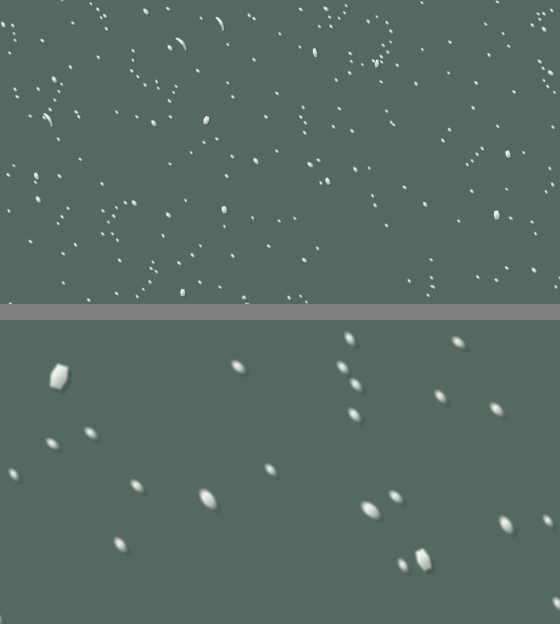
Top: the whole. Bottom: its middle third, enlarged.
Write a WebGL 2 fragment shader that draws this texture.

```glsl
#version 300 es
precision highp float;
// Sparse pale chips with soft lower-right shadows on a flat grey-green ground.

#define GROUND vec3(0.333, 0.412, 0.376)
#define CHIP vec3(0.93, 0.95, 0.93)
#define SHADOW vec3(0.23, 0.29, 0.265)
#define SPECK_RADII vec2(0.0072, 0.0039)
#define SPECK_CELL 0.086
#define SPECK_SHARE 0.66
#define TRAIL_CELL 0.29
#define TRAIL_SHARE 0.6
#define FLAKE_CELL 0.3
#define FLAKE_SHARE 0.6
#define SOFTNESS 0.0026
#define SHADOW_SHIFT vec2(0.0045, -0.0045)

uniform vec2 u_resolution;
out vec4 fragColor;

vec3 hash3(vec2 cell, float seed) {
  vec3 h = fract(vec3(cell.xyx + seed) * vec3(0.1031, 0.1030, 0.0973));
  h += dot(h, h.yxz + 33.33);
  return fract((h.xxy + h.yzz) * h.zyx);
}

float cover(float d) {
  float s = max(SOFTNESS, 0.8 / u_resolution.y);
  return 1.0 - smoothstep(-s, s, d);
}

float ellipseDistance(vec2 p, vec2 radii) {
  return (length(p / radii) - 1.0) * min(radii.x, radii.y);
}

// Turns p so that y runs along a long axis leaning right by the angle as it falls.
vec2 lean(vec2 p, float angle) {
  float c = cos(angle), s = sin(angle);
  return vec2(c * p.x + s * p.y, c * p.y - s * p.x);
}

// Tone holds light in x and shade in y.
void addSpeck(vec2 p, float size, float turn, inout vec2 tone) {
  vec2 radii = SPECK_RADII.yx * size;
  vec2 q = lean(p, 0.72 + turn);
  float fade = mix(0.55, 1.0, smoothstep(-radii.y, radii.y * 0.6, q.y));
  float light = cover(ellipseDistance(q, radii)) * fade;
  vec2 behind = lean(p - SHADOW_SHIFT, 0.72 + turn);
  float shade = cover(ellipseDistance(behind, radii)) * 0.45;
  tone = max(tone, vec2(light, shade));
}

float flakeDistance(vec2 p, vec2 halfSize, float angle, float bend) {
  vec2 q = lean(p, angle);
  q.x += bend * (q.y * q.y - halfSize.y * halfSize.y * 0.4);
  float taper = 1.0 - 0.3 * smoothstep(0.0, halfSize.y, abs(q.y));
  vec2 e = abs(q) - halfSize * vec2(taper, 1.0) + 0.002;
  return length(max(e, 0.0)) + min(max(e.x, e.y), 0.0) - 0.002;
}

void addFlake(vec2 p, vec3 rnd, inout vec2 tone) {
  bool curved = rnd.x > 0.78;
  vec2 halfSize = curved ? vec2(0.0052, 0.025)
                         : vec2(mix(0.006, 0.0095, rnd.y), mix(0.011, 0.016, rnd.z));
  float angle = curved ? mix(0.45, 0.75, rnd.y) : mix(-0.35, 0.65, rnd.x);
  float bend = curved ? 9.0 : 0.0;
  float lit = smoothstep(-0.012, 0.008, dot(p, vec2(-0.7, 0.7)));
  float light = cover(flakeDistance(p, halfSize, angle, bend)) * mix(0.55, 1.0, lit);
  float shade = cover(flakeDistance(p - SHADOW_SHIFT, halfSize, angle, bend)) * 0.5;
  tone = max(tone, vec2(light, shade));
}

// A bent row of specks, spaced unevenly.
void addTrail(vec2 p, vec3 rnd, vec2 cell, inout vec2 tone) {
  float heading = mix(-1.0, 1.0, rnd.x);
  float count = 3.0 + floor(rnd.y * 4.0);
  for (float i = 0.0; i < 6.0; i++) {
    if (i >= count) break;
    float t = (i - 0.5 * count) * 0.029;
    vec3 jitter = hash3(cell + i * 7.0, 91.0);
    vec2 spot = lean(vec2((rnd.z - 0.5) * 18.0 * t * t, t), heading);
    spot += (jitter.xy - 0.5) * 0.014;
    addSpeck(p - spot, mix(0.75, 1.05, jitter.z), 0.0, tone);
  }
}

void main() {
  vec2 p = gl_FragCoord.xy / u_resolution.y;
  vec2 tone = vec2(0.0);
  for (int y = -1; y <= 1; y++) {
    for (int x = -1; x <= 1; x++) {
      vec2 step2 = vec2(x, y);

      // Single specks
      vec2 cell = floor(p / SPECK_CELL) + step2;
      vec3 place = hash3(cell, 17.0), kind = hash3(cell, 53.0);
      if (place.z < SPECK_SHARE)
        addSpeck(p - (cell + place.xy) * SPECK_CELL,
                 mix(0.8, 1.1, kind.x) + 0.5 * step(0.92, kind.y), (kind.z - 0.5) * 0.4, tone);

      // Rows of specks
      cell = floor(p / TRAIL_CELL) + step2;
      place = hash3(cell, 29.0);
      if (place.z < TRAIL_SHARE)
        addTrail(p - (cell + place.xy) * TRAIL_CELL, hash3(cell, 71.0), cell, tone);

      // Large flakes
      cell = floor(p / FLAKE_CELL) + step2;
      place = hash3(cell, 41.0);
      if (place.z < FLAKE_SHARE)
        addFlake(p - (cell + place.xy) * FLAKE_CELL, hash3(cell, 83.0), tone);
    }
  }
  vec3 color = mix(GROUND, SHADOW, tone.y);
  fragColor = vec4(mix(color, CHIP, tone.x), 1.0);
}
```
